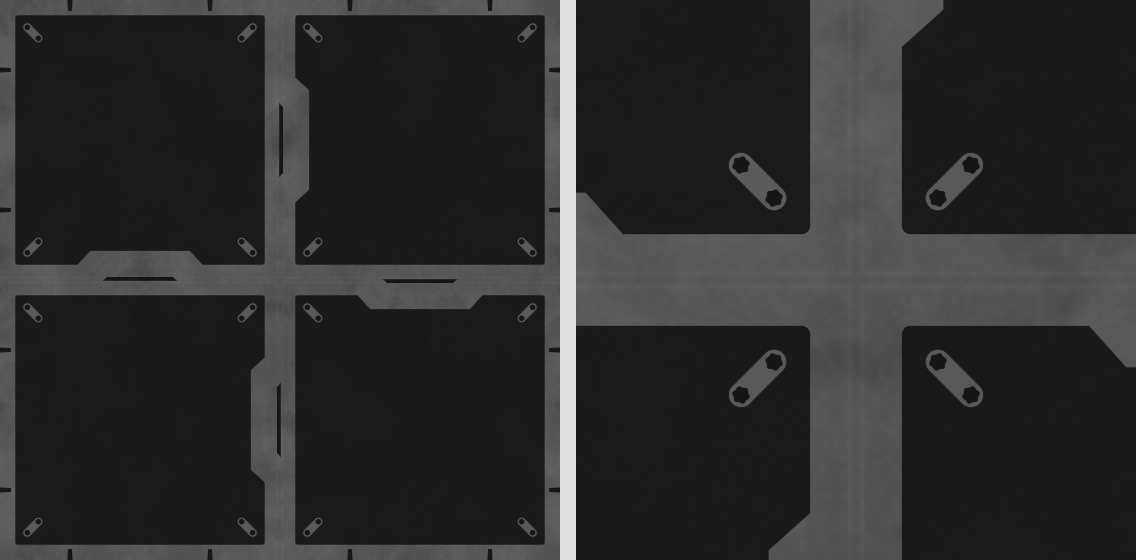
Left: the whole. Right: its middle third, enlarged.
This texture is drawn by a WebGL 2 fragment shader. Its source:

```glsl
#version 300 es
precision highp float;
// Four dark bolted panels in a worn grey metal frame. One clamp, slot and
// notched border is turned in quarter steps about the centre; all lengths
// are fractions of the canvas, and the wear comes from wrapping noise.
uniform vec2 u_resolution;
out vec4 outColor;

const vec3 PANEL = vec3(0.100);
const vec3 FRAME_DARK = vec3(0.322);
const vec3 FRAME_LIGHT = vec3(0.372);
const vec3 PLATE = vec3(0.350);
const vec3 HOLE = vec3(0.085);
const float PANEL_HALF = 0.2227;
const float CORNER = 0.005;
const float FRAME_HALF = 0.0273;      // half width of a frame bar
const float CLAMP_TOP = 0.052;        // reach of a clamp from the bar axis
const float CLAMP_HALF = 0.1113;      // half length of its base
const float PLATE_OFFSET = 0.1914;    // plate centre from panel centre
const float PLATE_HALF = 0.0139;
const float PLATE_RADIUS = 0.0073;
const float BOLT_RADIUS = 0.0049;
const float NOTCH_LENGTH = 0.0195;
const float NOTCH_HALF = 0.0045;
const float RIDGE = 0.018;            // brightness of pressed lines

float hash(vec2 p) {
  vec3 h = fract(p.xyx * vec3(0.1031, 0.1030, 0.0973));
  h += dot(h, h.yzx + 33.33);
  return fract((h.x + h.y) * h.z);
}

// Value noise with a whole number of cells across the unit square
float noise(vec2 uv, vec2 cells) {
  vec2 p = uv * cells, i = floor(p), f = fract(p);
  f = f * f * (3.0 - 2.0 * f);
  vec2 a = mod(i, cells), b = mod(i + 1.0, cells);
  return mix(mix(hash(a), hash(vec2(b.x, a.y)), f.x),
             mix(hash(vec2(a.x, b.y)), hash(b), f.x), f.y);
}

float fbm(vec2 uv, float cells) {
  float sum = 0.0, weight = 0.5;
  for (int i = 0; i < 5; i++) {
    sum += weight * noise(uv, vec2(cells));
    cells *= 2.0;
    weight *= 0.55;
  }
  return sum;
}

float cover(float d) {
  return clamp(0.5 - d * min(u_resolution.x, u_resolution.y), 0.0, 1.0);
}

float line(float d, float halfWidth) {
  return 1.0 - smoothstep(halfWidth * 0.4, halfWidth * 1.6, abs(d));
}

float roundBox(vec2 p, float halfSize, float radius) {
  vec2 d = abs(p) - halfSize + radius;
  return length(max(d, 0.0)) + min(max(d.x, d.y), 0.0) - radius;
}

void main() {
  vec2 uv = gl_FragCoord.xy / u_resolution;
  vec2 p = uv - 0.5;
  vec2 q = abs(p) - 0.25;
  float panel = roundBox(q, PANEL_HALF, CORNER);
  float dark = 1.0, ridge = 0.0;

  // Clamp, slot, pressed contour and border notches on each arm
  vec2 r = p;
  for (int i = 0; i < 4; i++) {
    vec2 t = vec2(abs(r.x + 0.25), r.y);
    float slope = (t.x + 0.9 * (t.y - FRAME_HALF) - CLAMP_HALF) * 0.743;
    float clampShape = max(max(t.y - CLAMP_TOP, slope), -t.y);
    panel = max(panel, -clampShape);

    float slot = max(abs(t.y - 0.002) - 0.0034, (t.x + t.y - 0.0645) * 0.707);
    float depth = 0.5 - r.y;
    float across = abs(fract(r.x * 4.0) - 0.5) / 4.0;
    float notch = max(depth - NOTCH_LENGTH, across - NOTCH_HALF + 0.05 * depth);
    dark = min(dark, min(slot, notch));

    float contour = max(t.y - 0.0286, (t.x + t.y - 0.0846) * 0.707);
    float above = smoothstep(0.004, 0.009, t.y);
    ridge += above * (line(contour, 0.0009) + 0.4 * line(contour + 0.004, 0.004));
    r = vec2(-r.y, r.x);
  }

  // Raised seam along the bar axes
  float axis = min(abs(p.x), abs(p.y));
  ridge += 0.45 * line(axis, 0.006) + 0.6 * line(axis - 0.004, 0.0009);
  ridge -= 0.8 * line(axis, 0.0009);

  // Mottled metal with soft stains and slanted scratches
  float mottle = fbm(uv, 12.0);
  float grain = noise(uv, vec2(256.0)) - 0.5;
  vec2 slant = vec2(uv.x + uv.y, uv.x - uv.y);
  float patches = smoothstep(0.5, 0.8, noise(uv, vec2(9.0)));
  float scratch = smoothstep(0.72, 0.95, noise(slant, vec2(7.0, 110.0))) * patches;
  float streak = smoothstep(0.65, 1.0, noise(uv, vec2(120.0, 5.0)));
  float stain = smoothstep(0.58, 0.85, fbm(uv.yx, 20.0));
  vec3 frame = mix(FRAME_DARK, FRAME_LIGHT, smoothstep(0.25, 0.85, mottle));
  frame += 0.018 * grain + 0.022 * scratch + 0.012 * streak - 0.035 * stain;
  frame += RIDGE * ridge;
  frame = mix(frame, HOLE + 0.015 * grain, cover(dark));

  // Panel face, slightly dusty
  vec3 face = PANEL + 0.012 * (mottle - 0.5) + 0.005 * grain;
  face += 0.004 * streak * patches + 0.006 * scratch;

  // Diagonal plates with two bolt holes in every panel corner
  vec2 c = abs(q) - PLATE_OFFSET;
  vec2 d = vec2(abs(c.x + c.y) * 0.7071 - PLATE_HALF, (c.x - c.y) * 0.7071);
  float plate = length(vec2(max(d.x, 0.0), d.y)) - PLATE_RADIUS;
  float bolt = length(d) - BOLT_RADIUS - 0.0004 * cos(6.0 * atan(d.y, d.x + 1e-6));
  face = mix(face, PLATE + 0.03 * (mottle - 0.5), cover(plate));
  face = mix(face, HOLE, cover(bolt));

  outColor = vec4(mix(frame, face, cover(panel)), 1.0);
}
```
